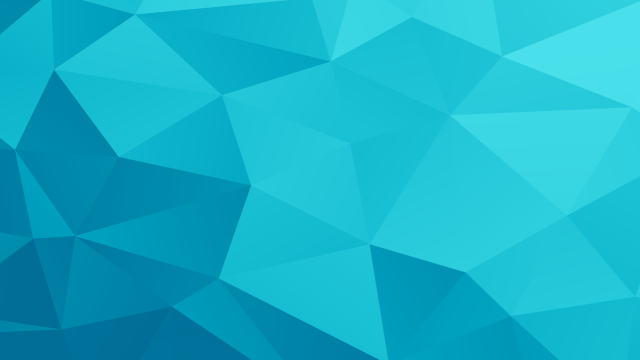
Give the GLSL for this background, as a Shadertoy shader.

```glsl
// Low-poly mesh of flat cyan facets, shaded from deep blue (lower left) to aqua (upper right).

const float PERSPECTIVE = 0.15; // facets grow towards the right
const float JITTER = 0.8;       // spread of each vertex inside its grid cell
const mat2 GRID_TO_PLANE = mat2(0.245, 0.075, -0.06, 0.215);

float hash(vec2 p) {
    vec3 q = fract(vec3(p.xyx) * vec3(0.1031, 0.1030, 0.0973));
    q += dot(q, q.yzx + 33.33);
    return fract((q.x + q.y) * q.z);
}

float cross2(vec2 a, vec2 b) {
    return a.x * b.y - a.y * b.x;
}

float triangleArea(vec2 a, vec2 b, vec2 c) {
    return 0.5 * cross2(b - a, c - a);
}

// Projective maps keep straight edges straight.
vec2 canvasToPlane(vec2 p) {
    return p / (1.0 + PERSPECTIVE * p.x);
}

vec2 planeToCanvas(vec2 q) {
    return q / (1.0 - PERSPECTIVE * q.x);
}

vec2 meshVertex(vec2 cell) {
    vec2 offset = vec2(hash(cell + 17.3), hash(cell + 71.9)) - 0.5;
    return GRID_TO_PLANE * (cell + JITTER * offset);
}

// Distance to the left of the line through a and b.
float edgeDistance(vec2 p, vec2 a, vec2 b) {
    return cross2(normalize(b - a), p - a);
}

float triangleCoverage(vec2 p, vec2 a, vec2 b, vec2 c, float blur) {
    float inside = min(edgeDistance(p, a, b),
                       min(edgeDistance(p, b, c), edgeDistance(p, c, a)));
    return smoothstep(-blur, blur, inside);
}

vec3 blendStop(vec3 below, vec3 above, float lo, float hi, float tone) {
    return mix(below, above, clamp((tone - lo) / (hi - lo), 0.0, 1.0));
}

vec3 palette(float tone) {
    vec3 color = vec3(0.00, 0.43, 0.59);
    color = blendStop(color, vec3(0.00, 0.46, 0.62), -0.12, 0.04, tone);
    color = blendStop(color, vec3(0.00, 0.50, 0.65), 0.04, 0.11, tone);
    color = blendStop(color, vec3(0.00, 0.55, 0.68), 0.11, 0.21, tone);
    color = blendStop(color, vec3(0.00, 0.63, 0.75), 0.21, 0.34, tone);
    color = blendStop(color, vec3(0.07, 0.73, 0.81), 0.34, 0.54, tone);
    color = blendStop(color, vec3(0.18, 0.81, 0.87), 0.54, 0.80, tone);
    return blendStop(color, vec3(0.29, 0.88, 0.92), 0.80, 1.15, tone);
}

// Facet colour: overall light, a random tilt and a faint inner gradient.
vec3 facetColor(vec2 p, vec2 center, float seed, float aspect) {
    vec2 uv = planeToCanvas(center) / vec2(aspect, 1.0) + vec2(0.0, 0.5);
    float light = 0.01 + 0.62 * uv.x + 0.42 * uv.y;
    float tilt = 0.48 * (seed - 0.5);
    float angle = 6.2832 * fract(seed * 37.0);
    float sheen = 0.35 * dot(p - center, vec2(cos(angle), sin(angle)));
    return palette(light + tilt + sheen);
}

// Adds one facet, weighted by its coverage in the fourth component.
vec4 facet(vec2 p, vec2 a, vec2 b, vec2 c, float seed, float aspect, float blur) {
    float coverage = triangleCoverage(p, a, b, c, blur);
    return coverage * vec4(facetColor(p, (a + b + c) / 3.0, seed, aspect), 1.0);
}

// Splits a jittered cell along the diagonal that gives the better pair of facets.
vec4 cellFacets(vec2 p, vec2 cell, float aspect, float blur) {
    vec2 a = meshVertex(cell);
    vec2 b = meshVertex(cell + vec2(1.0, 0.0));
    vec2 c = meshVertex(cell + vec2(1.0, 1.0));
    vec2 d = meshVertex(cell + vec2(0.0, 1.0));
    float seedA = hash(cell + 5.7);
    float seedB = hash(cell + 43.1);
    float splitAC = min(triangleArea(a, b, c), triangleArea(a, c, d));
    float splitBD = min(triangleArea(a, b, d), triangleArea(b, c, d));
    if (splitAC > splitBD) {
        return facet(p, a, b, c, seedA, aspect, blur)
             + facet(p, a, c, d, seedB, aspect, blur);
    }
    return facet(p, a, b, d, seedA, aspect, blur)
         + facet(p, b, c, d, seedB, aspect, blur);
}

void mainImage(out vec4 fragColor, in vec2 fragCoord) {
    float aspect = iResolution.x / iResolution.y;
    vec2 canvas = fragCoord / iResolution.y - vec2(0.0, 0.5);
    vec2 p = canvasToPlane(canvas);
    vec2 home = floor(inverse(GRID_TO_PLANE) * p);
    float blur = 0.6 / iResolution.y;

    // Gather the facets of the surrounding cells.
    vec4 sum = vec4(0.0);
    for (int y = -1; y <= 1; y++) {
        for (int x = -1; x <= 1; x++) {
            sum += cellFacets(p, home + vec2(x, y), aspect, blur);
        }
    }
    fragColor = vec4(sum.rgb / max(sum.a, 0.0001), 1.0);
}
```
